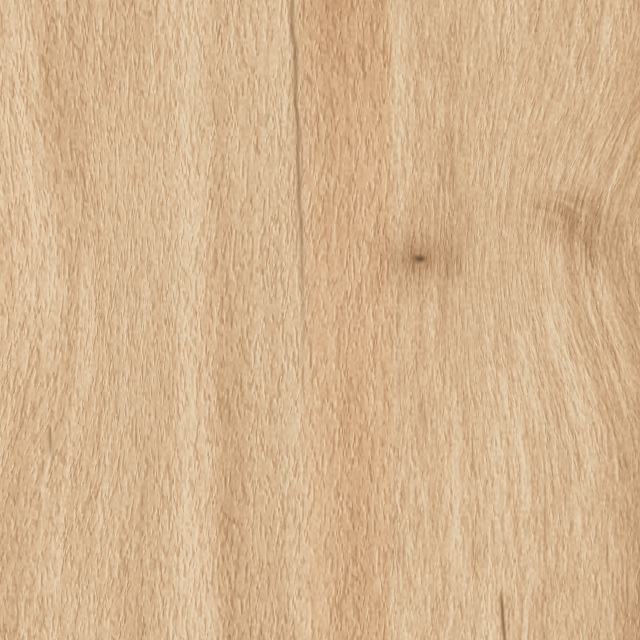
Reproduce this texture procedurally as a Shadertoy shader.

```glsl
// Pale beech boards: a straight-grained left side, a rosy middle strip and a
// knotted right side. Stretched noise follows a bent grain coordinate, then
// short embossed pores, knots and thin cracks are laid over the toning.

float hash(vec2 p) {
    vec3 q = fract(vec3(p.xyx) * 0.1031);
    q += dot(q, q.yzx + 33.33);
    return fract((q.x + q.y) * q.z);
}

float noise(vec2 p) {
    vec2 i = floor(p), f = fract(p);
    f = f * f * (3.0 - 2.0 * f);
    return mix(mix(hash(i), hash(i + vec2(1, 0)), f.x),
               mix(hash(i + vec2(0, 1)), hash(i + vec2(1, 1)), f.x), f.y);
}

float fbm(vec2 p) {
    float sum = 0.0, amp = 0.53;
    for (int i = 0; i < 4; i++) {
        sum += amp * noise(p);
        p = p * 2.03 + 17.3;
        amp *= 0.5;
    }
    return sum;
}

// Soft bump of width w around zero
float bump(float d, float w) { return exp(-d * d / (w * w)); }

// Sideways shift of the fibres, bending them around the knots
float grainBend(vec2 p) {
    float left = -0.055 * bump(p.y - 0.55, 0.3) * (1.0 - smoothstep(0.08, 0.3, p.x));
    float right = 0.09 * bump(p.y - 0.61, 0.22) * smoothstep(0.64, 0.92, p.x);
    float sweep = -0.01 * smoothstep(0.7, 1.0, p.x) * smoothstep(0.6, 1.0, p.y);
    float wobble = 0.01 * (noise(p * vec2(5.0, 4.0)) - 0.5);
    return left + right + sweep + wobble;
}

// Thin tapering crack, from top to bottom
float crack(vec2 p, vec2 top, vec2 bottom, float width) {
    float s = (top.y - p.y) / (top.y - bottom.y);
    float x = mix(top.x, bottom.x, s) + 0.007 * sin(s * 3.1) * (top.y - bottom.y);
    x += 0.003 * (noise(vec2(p.y * 25.0, 3.0)) - 0.5);
    float ends = smoothstep(-0.1, 0.15, s) * (1.0 - smoothstep(0.4, 1.0, s));
    return bump(p.x - x, width) * ends;
}

// Short dark vessels in the bent grain
float pores(vec2 q) {
    vec2 cell = q * vec2(250.0, 88.0);
    cell.x += 0.8 * noise(q * vec2(45.0, 30.0)) - 0.12 * cell.y;
    cell.y += 1.5 * hash(vec2(floor(cell.x), 7.0));
    return smoothstep(0.42, 0.9, noise(cell));
}

void mainImage(out vec4 fragColor, in vec2 fragCoord) {
    vec2 p = fragCoord / iResolution.xy;
    vec2 q = vec2(p.x + grainBend(p), p.y);
    float rosy = smoothstep(0.462, 0.49, p.x) * (1.0 - smoothstep(0.607, 0.615, p.x));
    float knotty = smoothstep(0.608, 0.616, p.x);

    // Broad toning and long growth bands
    float tone = 0.56;
    tone += 0.6 * (fbm(vec2(q.x * 13.0, q.y * 1.3)) - 0.5);
    tone += 0.36 * (fbm(vec2(q.x * 42.0 + 9.0, q.y * 2.2)) - 0.5);
    tone += 0.18 * bump(p.x - 0.305, 0.035) - 0.14 * bump(p.x - 0.348, 0.016);
    tone += 0.15 * bump(q.x - 0.82, 0.07) * (1.0 - smoothstep(0.3, 0.65, p.y));
    tone -= rosy * (0.1 + 0.16 * smoothstep(0.6, 1.0, p.y));
    tone -= 0.2 * knotty * bump(p.x - 0.61, 0.035) * bump(p.y - 0.48, 0.2);
    tone -= 0.13 * smoothstep(0.84, 1.0, p.x);
    tone -= 0.14 * bump(p.x - 0.16, 0.06) * smoothstep(0.75, 1.0, p.y);

    // Pale curved streaks at both sides
    float sides = 1.0 - smoothstep(0.1, 0.25, p.x) + smoothstep(0.72, 0.95, p.x);
    float streak = smoothstep(0.58, 0.85, noise(vec2(q.x * 95.0, q.y * 4.0 + 4.0)));
    tone += sides * (0.24 * streak - 0.04);

    // Fine fibres, stronger in the knotty board
    float fibre = noise(vec2(q.x * 270.0, q.y * 22.0)) - 0.5;
    tone += fibre * mix(0.3, 0.5, knotty);
    tone += 0.4 * (noise(p * vec2(400.0, 210.0)) - 0.5);

    // Embossed pores: a dark dash with a lit flank
    float dash = pores(q);
    float flank = pores(q + vec2(0.0024, 0.001));
    tone += mix(1.0, 0.75, knotty) * (0.42 * flank - 0.62 * dash + 0.06);

    // Small dark knot with a broad halo
    vec2 k = p - vec2(0.656, 0.597);
    k.y += 0.006 * (noise(p * 70.0) - 0.5);
    float halo = exp(-length(k * vec2(25.0, 38.0)));
    float core = exp(-dot(k * vec2(115.0, 210.0), k * vec2(115.0, 210.0)));

    // Healed knot with slanting swirls
    vec2 h = p - vec2(0.905, 0.655);
    vec2 turned = vec2(h.x + h.y, h.y - h.x) * 0.707;
    turned.x += 5.0 * turned.y * turned.y;
    float scar = exp(-dot(turned * vec2(26.0, 17.0), turned * vec2(26.0, 17.0)));
    float swirl = fbm(vec2(turned.x * 90.0, turned.y * 16.0) + 30.0);
    tone -= 1.15 * halo + scar * (0.7 + 1.6 * (swirl - 0.5));

    // Tone to colour, warmer in the rosy strip
    vec3 umber = vec3(0.745, 0.595, 0.45), honey = vec3(0.835, 0.705, 0.555);
    vec3 cream = vec3(0.895, 0.805, 0.68);
    vec3 col = mix(umber, honey, clamp(tone / 0.56, -1.0, 1.0));
    col = mix(col, cream, clamp((tone - 0.56) / 0.5, 0.0, 1.15));
    float warmth = 0.7 * rosy + 0.8 * (fbm(p * vec2(9.0, 2.0) + 50.0) - 0.5);
    col += warmth * vec3(0.012, -0.012, -0.02);

    // Cracks and the knot core
    float split = 0.6 * crack(p, vec2(0.453, 1.06), vec2(0.474, 0.3), 0.0036);
    split += 0.6 * crack(p, vec2(0.079, 0.335), vec2(0.078, 0.275), 0.0024);
    split += 0.9 * crack(p, vec2(0.784, 0.075), vec2(0.789, -0.07), 0.0028);
    split += 0.35 * crack(p, vec2(0.566, 0.93), vec2(0.569, 0.86), 0.0024);
    col = mix(col, vec3(0.56, 0.42, 0.29), clamp(split, 0.0, 1.0));
    col = mix(col, vec3(0.36, 0.26, 0.2), 0.8 * core);

    fragColor = vec4(clamp(col, 0.0, 1.0), 1.0);
}
```
